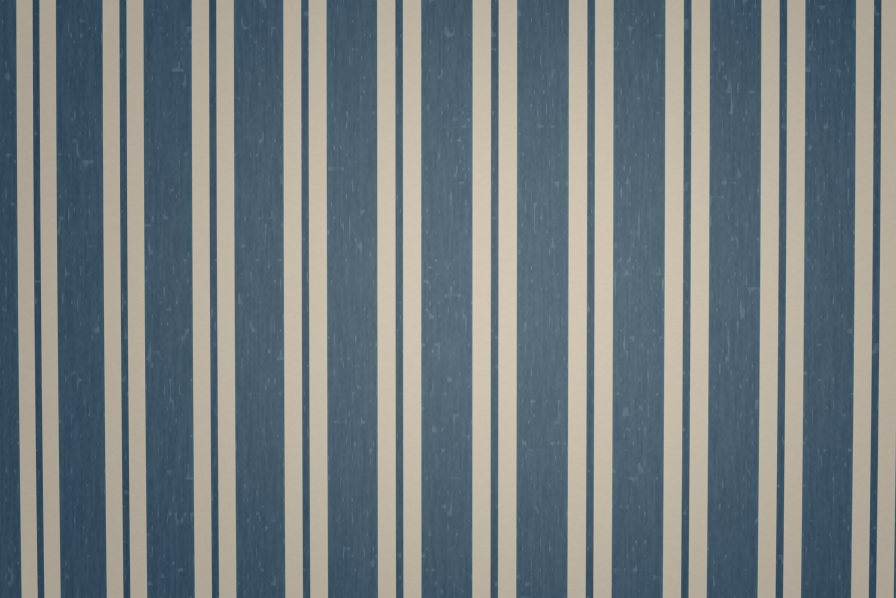
A WebGL 1 fragment shader for this pattern:

```glsl
precision highp float;
// Striped wallpaper: ten pairs of cream bands, each split by a thin blue line,
// on a woven blue ground. A gently curved stripe coordinate gives the uneven
// spacing; stretched noise gives the threads, and soft light falls off outward.
uniform vec2 u_resolution;

const vec3 BLUE = vec3(0.355, 0.428, 0.480);
const vec3 CREAM = vec3(0.825, 0.780, 0.705);
const vec3 TEAL = vec3(0.350, 0.465, 0.500);
const vec3 SHADE = vec3(0.160, 0.148, 0.130);  // removed in full shadow

// Stripe coordinate: cubic in x, one unit per repeat
const float CENTRE_X = 0.4987;
const float CENTRE_INDEX = 4.5;
const vec3 BEND = vec3(9.36, -0.51, 1.05);
const float CONVERGE = 0.0125;                 // narrowing toward the bottom

// Distances from the middle of a pair, in repeats
const float LINE_HALF = 0.039;
const float PAIR_HALF = 0.232;
const float RIM_WIDTH = 0.011;

const vec2 LIGHT_CENTRE = vec2(0.57, 0.53);
const vec2 THREAD_CELLS = vec2(430.0, 22.0);
const vec2 FLECK_CELLS = vec2(300.0, 85.0);
const float THREAD_DEPTH = 0.055;
const float FLECK_DEPTH = 0.07;

float hash(vec2 p) {
  p = fract(p * vec2(0.1031, 0.1137));
  p += dot(p, p.yx + 33.33);
  return fract((p.x + p.y) * p.x * 7.31);
}

float noise(vec2 p) {
  vec2 cell = floor(p);
  vec2 f = fract(p);
  f = f * f * (3.0 - 2.0 * f);
  float low = mix(hash(cell), hash(cell + vec2(1.0, 0.0)), f.x);
  float high = mix(hash(cell + vec2(0.0, 1.0)), hash(cell + vec2(1.0, 1.0)), f.x);
  return mix(low, high, f.y);
}

float stripeCoord(vec2 uv) {
  float down = 1.0 - uv.y;
  float t = (uv.x - CENTRE_X) * (1.0 + CONVERGE * down * (0.3 + 0.7 * down));
  return CENTRE_INDEX + t * (BEND.x + t * (BEND.y + t * BEND.z));
}

// Vertical threads with a few short pale flecks, centred near zero
float weave(vec2 uv) {
  float threads = noise(uv * THREAD_CELLS) - 0.5;
  float grain = noise(uv * THREAD_CELLS.x * vec2(1.0, 0.35) + 91.0) - 0.5;
  float fleck = smoothstep(0.80, 0.98, noise(uv * FLECK_CELLS + 37.0));
  return THREAD_DEPTH * (0.6 * threads + 0.5 * grain) + FLECK_DEPTH * fleck;
}

void main() {
  vec2 uv = gl_FragCoord.xy / u_resolution;
  float blur = 0.8 * BEND.x / u_resolution.x;

  // Distance from the nearest pair of cream bands
  float d = abs(fract(stripeCoord(uv) + 0.5) - 0.5);
  float cream = smoothstep(LINE_HALF - blur, LINE_HALF + blur, d)
              * (1.0 - smoothstep(PAIR_HALF - blur, PAIR_HALF + blur, d));

  // Blue ground, with a greener rim beside each cream band
  float toCream = max(LINE_HALF - d, d - PAIR_HALF);
  float rim = 1.0 - smoothstep(RIM_WIDTH, RIM_WIDTH + 2.0 * blur, abs(toCream));
  float thinLine = 1.0 - step(0.5 * (LINE_HALF + PAIR_HALF), d);
  vec3 ground = mix(BLUE, TEAL, rim * mix(0.65, 0.35, thinLine));
  ground += weave(uv) - 0.02 * thinLine;

  float paper = 0.012 * (noise(uv * THREAD_CELLS.x * 0.7) - 0.5);
  vec3 color = mix(ground, CREAM + paper, cream);

  // Light fading toward the edges and corners
  vec2 away = (uv - LIGHT_CENTRE) * vec2(1.75, 1.35);
  float shadow = smoothstep(0.05, 1.15, length(away));
  color -= SHADE * shadow;

  gl_FragColor = vec4(clamp(color, 0.0, 1.0), 1.0);
}
```
